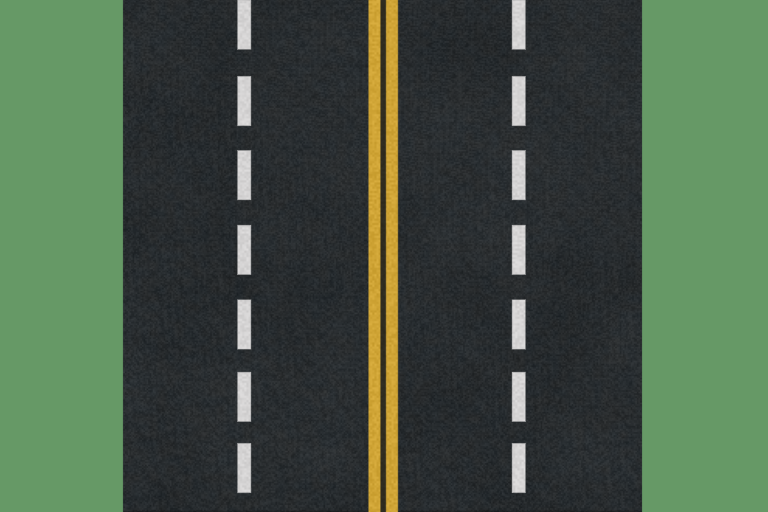
Give the GLSL for this texture, as a Shadertoy shader.

```glsl
// A four-lane asphalt road seen from above, between flat green verges.
// Box distances form the road and its painted lines; the dashes come from a
// loop, and layered value noise gives the asphalt grain and worn paint.

float hash(vec2 p) {
    return fract(sin(dot(p, vec2(127.1, 311.7))) * 43758.5453);
}

float valueNoise(vec2 p) {
    vec2 cell = floor(p);
    vec2 f = fract(p);
    f = f * f * (3.0 - 2.0 * f);
    float low = mix(hash(cell), hash(cell + vec2(1.0, 0.0)), f.x);
    float high = mix(hash(cell + vec2(0.0, 1.0)), hash(cell + vec2(1.0)), f.x);
    return mix(low, high, f.y);
}

float fbm(vec2 p) {
    float sum = 0.0;
    float weight = 0.5;
    for (int i = 0; i < 4; i++) {
        sum += weight * valueNoise(p);
        p = p * 2.03 + vec2(17.3, 9.1);
        weight *= 0.5;
    }
    return sum;
}

float boxDistance(vec2 p, vec2 halfSize) {
    vec2 d = abs(p) - halfSize;
    return length(max(d, 0.0)) + min(max(d.x, d.y), 0.0);
}

float coverage(float dist, float softness) {
    return 1.0 - smoothstep(-softness, softness, dist);
}

vec3 asphalt(vec2 p) {
    float grain = valueNoise(p * 330.0) - 0.5;
    float grit = valueNoise(p * 170.0 + 40.0) - 0.5;
    float patches = fbm(p * 9.0) - 0.47;
    vec3 color = vec3(0.158, 0.174, 0.184);
    color += 0.065 * grain + 0.03 * grit + 0.045 * patches;
    // Slight warm and cool tint between patches
    color += vec3(0.012, 0.0, -0.010) * (valueNoise(p * 60.0 + 7.0) - 0.5);
    return color;
}

// Centre height of each dash; the spacing widens slightly up the road
float dashCentre(float i) {
    return 0.0859 + 0.1379 * i + 0.00107 * i * i
         + 0.0039 * exp(-(i - 3.6) * (i - 3.6));
}

void mainImage(out vec4 fragColor, in vec2 fragCoord) {
    vec2 p = fragCoord / iResolution.xy * vec2(1.5, 1.0);
    float aa = max(0.75 / iResolution.y, 0.0018);
    float wear = valueNoise(p * 240.0 + 90.0) - 0.5;

    // Verges and road surface
    vec3 color = vec3(0.40, 0.60, 0.40);
    float road = coverage(abs(p.x - 0.7471) - 0.5069, 0.75 / iResolution.y);
    vec3 surface = asphalt(p);
    surface *= 1.0 - 0.25 * (1.0 - smoothstep(0.0, 0.005, p.y));

    // Double centre line with a dark, yellow-stained gap
    float fromCentre = abs(p.x - 0.7485);
    float gap = coverage(fromCentre - 0.006, aa);
    surface = mix(surface, vec3(0.19, 0.17, 0.11) + 0.03 * wear, 0.8 * gap);
    float yellow = coverage(abs(fromCentre - 0.0171) - 0.0117, aa);
    surface = mix(surface, vec3(0.815, 0.645, 0.21) + 0.08 * wear, yellow);

    // Dashed lane lines, mirrored about the road centre
    float laneOffset = abs(p.x - 0.7451) - 0.2681;
    float dashDist = 1.0;
    for (int i = 0; i < 7; i++) {
        vec2 q = vec2(laneOffset, p.y - dashCentre(float(i)));
        dashDist = min(dashDist, boxDistance(q, vec2(0.0132, 0.0484)));
    }
    vec3 whitePaint = vec3(0.835, 0.83, 0.83) + 0.08 * wear;
    surface = mix(surface, whitePaint, coverage(dashDist, aa));

    color = mix(color, surface, road);
    fragColor = vec4(color, 1.0);
}
```
